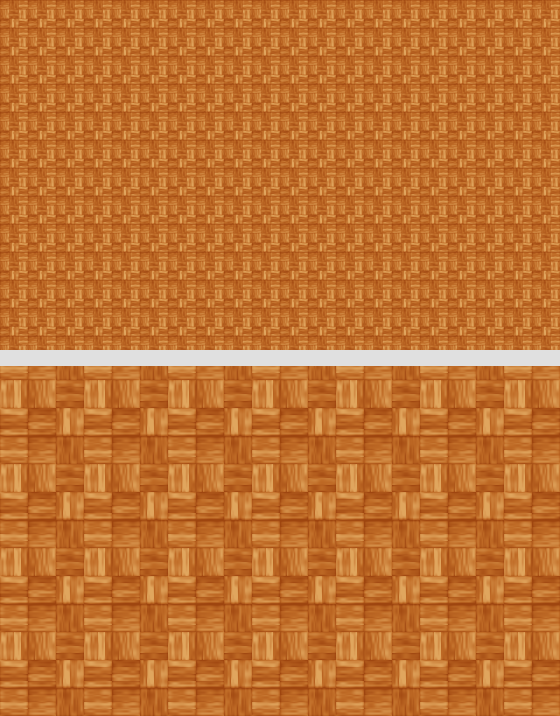
Top: the whole. Bottom: its middle third, enlarged.
Reproduce this pattern procedurally as a Shadertoy shader.

```glsl
// Basket-weave wood parquet: small square tiles of planks, repeated 20 by 12.5
#define TILES_DOWN 12.5
#define CELLS 3.0
#define PLANKS 4.0
#define SEAM_WIDTH 0.035
#define SEAM_DEPTH 0.18
#define PLANK_VARIATION 0.50
#define GRAIN_STRENGTH 0.45
#define SAMPLES 3
#define DARK_WOOD vec3(0.62, 0.27, 0.06)
#define MID_WOOD vec3(0.75, 0.42, 0.15)
#define LIGHT_WOOD vec3(0.88, 0.65, 0.37)

// Mean tone of each cell, top row first
const float cellTone[9] = float[9](
    0.52, 0.46, 0.54,
    0.48, 0.38, 0.68,
    0.37, 0.60, 0.48);

float hash(vec2 p) {
    return fract(sin(dot(p, vec2(127.1, 311.7))) * 43758.5453);
}

float valueNoise(vec2 p) {
    vec2 i = floor(p), f = fract(p);
    f = f * f * (3.0 - 2.0 * f);
    return mix(mix(hash(i), hash(i + vec2(1, 0)), f.x),
               mix(hash(i + vec2(0, 1)), hash(i + vec2(1, 1)), f.x), f.y);
}

vec3 woodColor(float tone) {
    tone = clamp(tone, 0.0, 1.0);
    return tone < 0.5 ? mix(DARK_WOOD, MID_WOOD, tone * 2.0)
                      : mix(MID_WOOD, LIGHT_WOOD, tone * 2.0 - 1.0);
}

// Soft line along both ends of a unit interval
float edgeLine(float x, float width) {
    return 1.0 - smoothstep(0.0, width, min(x, 1.0 - x));
}

vec3 parquet(vec2 uv) {
    vec2 tile = fract(uv);
    vec2 grid = tile * CELLS;
    vec2 cell = floor(grid);
    vec2 local = fract(grid);

    // Alternate the plank direction; local.x then runs along the plank
    bool upright = mod(cell.x + cell.y, 2.0) > 0.5;
    if (upright) local = local.yx;
    float plank = floor(local.y * PLANKS);
    vec2 plankId = cell + vec2(plank * 7.0, plank * 13.0);

    // Tone of the cell, its planks and the stretched grain
    float tone = cellTone[int(cell.y) * 3 + int(cell.x)] + 0.08;
    tone += (hash(plankId) - 0.5) * PLANK_VARIATION;
    float grain = valueNoise(local * vec2(4.0, 12.0) + plankId * 17.0);
    tone += (grain - 0.5) * GRAIN_STRENGTH;

    // Joints between planks, cells and whole tiles
    tone -= 0.5 * SEAM_DEPTH * edgeLine(fract(local.y * PLANKS), 0.16);
    tone -= SEAM_DEPTH * max(edgeLine(local.x, 0.07), edgeLine(local.y, 0.07));
    tone -= 1.8 * SEAM_DEPTH * edgeLine(tile.y, SEAM_WIDTH);
    tone -= 0.5 * SEAM_DEPTH * edgeLine(tile.x, SEAM_WIDTH);
    return woodColor(tone);
}

void mainImage(out vec4 fragColor, in vec2 fragCoord) {
    // Average a small grid of samples per pixel to smooth the edges
    vec3 color = vec3(0.0);
    for (int j = 0; j < SAMPLES; j++)
    for (int i = 0; i < SAMPLES; i++) {
        vec2 offset = (vec2(i, j) + 0.5) / float(SAMPLES) - 0.5;
        vec2 p = (fragCoord + offset) / iResolution.y;
        color += parquet(vec2(p.x, 1.0 - p.y) * TILES_DOWN);
    }
    fragColor = vec4(color / float(SAMPLES * SAMPLES), 1.0);
}
```
